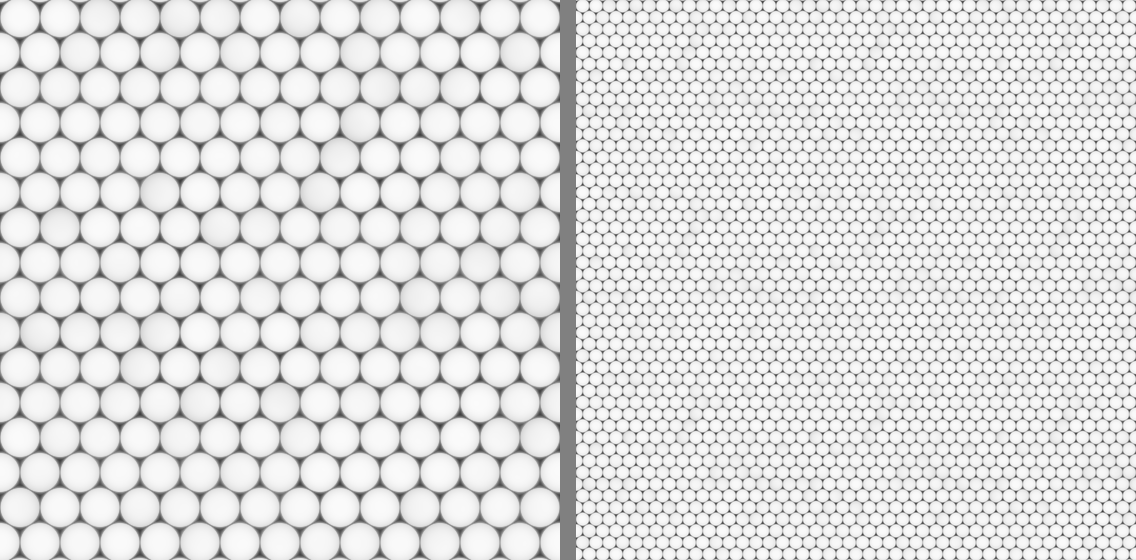
Left, the tile; right, the same tile 3 across and 3 down.
This pattern is drawn by a Shadertoy shader. Its source:

```glsl
const float COLUMNS = 14.0;
const float ROWS = 16.0;
const float RADIUS = 0.476;        // lengths in units of the column pitch
const float RIM_SOFTNESS = 0.018;
const float GROUT_FALLOFF = 0.048;
const float TILE_CENTRE = 0.985;
const float TILE_RIM_SHADE = 0.09;
const float TILE_TILT = 0.065;
const float GROUT_DARK = 0.20;
const float GROUT_LIGHT = 0.84;
const float HAZE_CELLS = 12.0;     // noise cells across the canvas
const float GRAIN_CELLS = 160.0;
const float HAZE_AMOUNT = 0.16;
const float GRAIN_AMOUNT = 0.10;

float hash(vec2 p) {
    return fract(sin(dot(p, vec2(127.1, 311.7))) * 43758.5453);
}

// Value noise that wraps after a whole number of cells
float wrappedNoise(vec2 uv, float cells) {
    vec2 p = uv * cells;
    vec2 i = floor(p);
    vec2 f = fract(p);
    f = f * f * (3.0 - 2.0 * f);
    vec2 a = mod(i, cells);
    vec2 b = mod(i + 1.0, cells);
    return mix(mix(hash(a), hash(vec2(b.x, a.y)), f.x),
               mix(hash(vec2(a.x, b.y)), hash(b), f.x), f.y);
}

// Offset from the nearest disc centre; id is the wrapped column and row
vec2 nearestDisc(vec2 uv, out vec2 id) {
    vec2 grid = uv * vec2(COLUMNS, ROWS);
    vec2 nearest = vec2(10.0);
    id = vec2(0.0);
    for (int k = -1; k <= 1; k++) {
        float row = floor(grid.y) + float(k);
        float shift = 0.5 * mod(row, 2.0);
        float column = floor(grid.x - shift + 0.5);
        vec2 offset = grid - vec2(column + shift, row + 0.5);
        offset.y *= COLUMNS / ROWS;
        if (dot(offset, offset) < dot(nearest, nearest)) {
            nearest = offset;
            id = mod(vec2(column, row), vec2(COLUMNS, ROWS));
        }
    }
    return nearest;
}

// Domed face with a faint shade leaning a different way on each tile
float tileShade(vec2 offset, vec2 id, float haze) {
    vec2 q = offset / RADIUS;
    float r2 = min(dot(q, q), 1.0);
    float angle = 6.2832 * hash(id + 17.3);
    float lean = 0.5 + 0.5 * dot(q, vec2(cos(angle), sin(angle)));
    float strength = pow(hash(id + 41.7), 3.0);
    return TILE_CENTRE - TILE_RIM_SHADE * r2 * r2
         - TILE_TILT * strength * lean - 0.015 * haze;
}

// Dark joint, lighter beside the tiles, with haze and grain
float groutShade(float gap, float haze, float grain) {
    float glow = exp(-max(gap, 0.0) / GROUT_FALLOFF);
    float shade = mix(GROUT_DARK, GROUT_LIGHT, glow);
    float wear = HAZE_AMOUNT * (haze - 0.4) + GRAIN_AMOUNT * (grain - 0.5);
    return shade + wear * (1.0 - glow);
}

void mainImage(out vec4 fragColor, in vec2 fragCoord) {
    vec2 uv = fragCoord / iResolution.xy;
    vec2 id;
    vec2 offset = nearestDisc(uv, id);
    float gap = length(offset) - RADIUS;

    float haze = mix(wrappedNoise(uv, HAZE_CELLS),
                     wrappedNoise(uv, HAZE_CELLS * 3.0), 0.35);
    float grain = wrappedNoise(uv, GRAIN_CELLS);

    float edge = max(RIM_SOFTNESS, 0.7 * COLUMNS / iResolution.x);
    float shade = mix(tileShade(offset, id, haze),
                      groutShade(gap, haze, grain),
                      smoothstep(-edge, edge, gap));
    fragColor = vec4(vec3(shade), 1.0);
}
```
